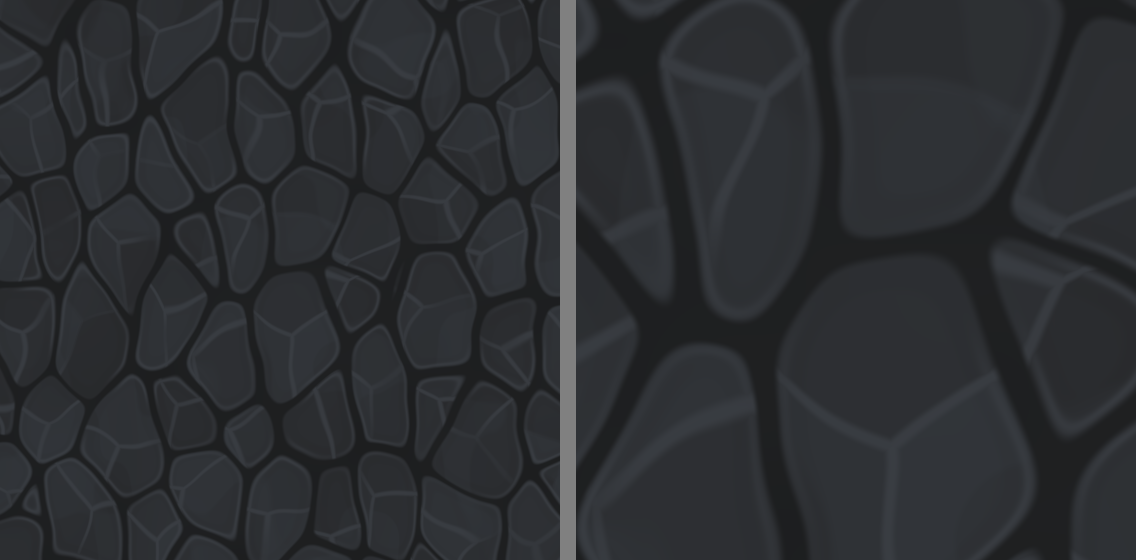
Left: the whole. Right: its middle third, enlarged.
A Shadertoy shader for this texture:

```glsl
float hash(vec2 p) {
    return fract(sin(dot(p, vec2(127.1, 311.7))) * 43758.5453);
}

vec2 hash2(vec2 p) {
    return vec2(hash(p), hash(p + 57.3));
}

float noise(vec2 p) {
    vec2 i = floor(p), f = fract(p);
    f = f * f * (3.0 - 2.0 * f);
    return mix(mix(hash(i), hash(i + vec2(1, 0)), f.x),
               mix(hash(i + vec2(0, 1)), hash(i + vec2(1, 1)), f.x), f.y);
}

vec2 wobble(vec2 p) {
    return vec2(noise(p), noise(p + 31.7)) - 0.5;
}

// Stone centre, in grid units, with every second row shifted
vec2 stoneCentre(vec2 cell) {
    return cell + 0.5 + 0.85 * (hash2(cell) - 0.5) + vec2(0.5 * mod(cell.y, 2.0), 0.0);
}

// Squared distance, reduced by a random weight so stone sizes vary
float stoneDistance(vec2 cell, vec2 toCentre) {
    return dot(toCentre, toCentre) - 0.5 * hash(cell + 19.0);
}

void mainImage(out vec4 fragColor, in vec2 fragCoord) {
    vec2 uv = fragCoord / iResolution.y;
    vec2 grid = vec2(9.0, 6.0);
    vec2 warped = uv + 0.045 * wobble(uv * 5.0) + 0.012 * wobble(uv * 17.0 + 7.0);
    vec2 p = warped * grid;
    vec2 base = floor(p);

    // Nearest stone
    float nearest = 1e5;
    vec2 stone = base, toStone = vec2(0.0);
    for (int y = -2; y <= 2; y++)
    for (int x = -2; x <= 2; x++) {
        vec2 cell = base + vec2(x, y);
        vec2 r = stoneCentre(cell) - p;
        float d = stoneDistance(cell, r);
        if (d < nearest) {
            nearest = d;
            stone = cell;
            toStone = r;
        }
    }

    // Smooth minimum of the distances to all borders rounds the corners
    float borders = 0.0;
    for (int y = -2; y <= 2; y++)
    for (int x = -2; x <= 2; x++) {
        vec2 cell = base + vec2(x, y);
        if (cell == stone) continue;
        vec2 r = stoneCentre(cell) - p;
        float d = 0.5 * (stoneDistance(cell, r) - nearest) / length((r - toStone) * grid);
        borders += exp(-140.0 * d);
    }
    float edge = -log(borders) / 140.0 - 0.002 - 0.005 * noise(uv * 9.0 + 3.0);

    // Three facets per stone, meeting in a Y of ridges
    vec2 local = -toStone / grid + 0.06 * (hash2(stone + 5.0) - 0.5)
               + 0.03 * wobble(uv * 13.0 + 11.0);
    vec2 top = vec2(-1e5, 0.0), second = top;   // x: height, y: tone
    for (int i = 0; i < 3; i++) {
        vec2 seed = stone + 7.1 * float(i + 1);
        float angle = 1.571 + 2.094 * float(i) + 1.1 * (hash(seed) - 0.5);
        vec2 facet = vec2(dot(local, vec2(cos(angle), sin(angle))), hash(seed + 2.3));
        if (facet.x > top.x) {
            second = top;
            top = facet;
        } else if (facet.x > second.x) {
            second = facet;
        }
    }
    float ridgeDistance = (top.x - second.x) / 1.73;
    float tone = mix(0.5 * (top.y + second.y), top.y, smoothstep(0.0, 0.004, ridgeDistance));

    // Painted planes and soft shading
    float plane = noise(warped * vec2(15.0, 9.0) + 20.0 * hash(stone));
    tone = 0.12 + 0.6 * tone + 0.22 * smoothstep(0.54, 0.6, plane);
    tone += 0.25 * (noise(uv * vec2(9.0, 6.0) + 43.0) - 0.5);
    tone += 0.1 * smoothstep(0.016, 0.021, edge + 0.01 * (plane - 0.5));
    vec3 color = mix(vec3(0.155, 0.159, 0.168), vec3(0.193, 0.207, 0.225), clamp(tone, 0.0, 1.0));

    // Light ridges and rims
    float ridge = smoothstep(0.0065, 0.001, ridgeDistance)
                * smoothstep(0.15, 0.75, noise(uv * 10.0 + 61.0) + 0.3 * hash(stone + 3.0));
    float rim = exp(-pow((edge - 0.0055) / 0.0028, 2.0))
              * smoothstep(0.1, 0.8, noise(uv * 12.0 + 83.0));
    color = mix(color, vec3(0.235, 0.25, 0.272), max(0.75 * ridge, 0.7 * rim));

    // Dark gaps
    vec3 gap = vec3(0.112, 0.117, 0.122) + 0.01 * noise(uv * 14.0);
    color = mix(gap, color, smoothstep(-0.0015, 0.0035, edge));
    fragColor = vec4(color, 1.0);
}
```
